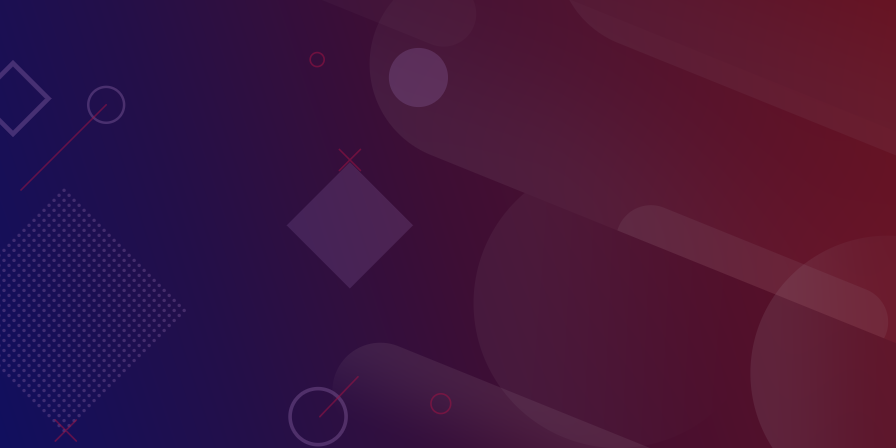
Write a Shadertoy shader that draws this background.

```glsl
// Dusky blue-to-red gradient with translucent slanted capsules, discs and thin geometric ornaments.
#define SLANT vec2(0.927, -0.375)
#define GLASS vec3(0.62, 0.53, 0.58)
#define VIOLET vec3(0.58, 0.42, 0.68)
#define CRIMSON vec3(0.62, 0.07, 0.26)
#define HAIRLINE 0.0036
#define DOT_PITCH 0.0158
#define DOT_RADIUS 0.0037
#define DOT_REACH 12.0

// Antialiased coverage of a signed distance
float fill(float d) { return clamp(0.5 - d * iResolution.y, 0.0, 1.0); }

float stroke(float d, float width) { return fill(abs(d) - 0.5 * width); }

float disc(vec2 p, vec2 center, float radius) { return length(p - center) - radius; }

float diamond(vec2 p, vec2 center, float reach) {
    vec2 q = abs(p - center);
    return (q.x + q.y - reach) * 0.7071;
}

float segment(vec2 p, vec2 a, vec2 b) {
    vec2 ab = b - a;
    return length(p - a - ab * clamp(dot(p - a, ab) / dot(ab, ab), 0.0, 1.0));
}

float capsule(vec2 p, vec2 start, float len, float radius) {
    return segment(p, start, start + SLANT * len) - radius;
}

// Fade from 0 at the upper side of a slanted capsule to 1 at the lower side
float lowerSide(vec2 p, vec2 start, float radius) {
    return smoothstep(-radius, radius, dot(p - start, vec2(SLANT.y, -SLANT.x)));
}

float saltire(vec2 p, vec2 center, float reach) {
    vec2 q = abs(p - center);
    return segment(q, vec2(0.0), vec2(reach));
}

// Lattice of dots turned by 45 degrees, bounded to a diamond
float dotField(vec2 p, vec2 center) {
    vec2 q = p - center;
    q = vec2(q.x + q.y, q.y - q.x) * 0.7071 / DOT_PITCH;
    vec2 cell = floor(q + 0.5);
    float inside = step(max(abs(cell.x), abs(cell.y)), DOT_REACH);
    return inside * fill(length(q - cell) * DOT_PITCH - DOT_RADIUS);
}

vec3 backdrop(vec2 p) {
    float t = dot(p, vec2(0.43, 0.14));
    vec3 color = mix(vec3(0.065, 0.06, 0.37), vec3(0.14, 0.06, 0.285), clamp(t * 4.0, 0.0, 1.0));
    color = mix(color, vec3(0.24, 0.055, 0.205), clamp(t * 4.0 - 1.0, 0.0, 1.0));
    return mix(color, vec3(0.40, 0.07, 0.13), clamp(t * 2.0 - 1.0, 0.0, 1.0));
}

void mainImage(out vec4 fragColor, in vec2 fragCoord) {
    vec2 p = fragCoord / iResolution.y;
    vec3 color = backdrop(p);

    // Wide slanted bands
    vec2 mainStart = vec2(1.044, 0.857), topStart = vec2(1.462, 1.107);
    float mainBand = fill(capsule(p, mainStart, 3.0, 0.219));
    float topBand = fill(capsule(p, topStart, 3.0, 0.219));
    vec3 bandTint = mix(GLASS, vec3(0.75, 0.22, 0.25), smoothstep(1.2, 1.9, p.x));
    color = mix(color, bandTint, mainBand * mix(0.03, 0.12, lowerSide(p, mainStart, 0.219)));
    color = mix(color, GLASS, topBand * 0.09 * lowerSide(p, topStart, 0.219));
    color = mix(color, GLASS, 0.05 * fill(capsule(p, vec2(0.990, 0.969), -1.0, 0.073)));

    // Low band, brightest along its upper edge
    vec2 lowStart = vec2(0.849, 0.128);
    float lowBand = fill(capsule(p, lowStart, 2.0, 0.107));
    color = mix(color, GLASS, lowBand * 0.14 * (1.0 - lowerSide(p, lowStart, 0.107)));

    // Large discs fading to the right, and the short capsule resting on the main band
    float bigDisc = fill(disc(p, vec2(1.380, 0.323), 0.323)) * (1.0 - mainBand);
    color = mix(color, GLASS, bigDisc * 0.09 * (1.0 - smoothstep(1.1, 1.7, p.x)));
    float shortBand = fill(capsule(p, vec2(1.453, 0.464), 0.487, 0.078)) * mainBand;
    color = mix(color, GLASS, shortBand * 0.12);
    float sideDisc = fill(disc(p, vec2(1.982, 0.167), 0.307));
    color = mix(color, GLASS, sideDisc * mix(0.16, 0.05, smoothstep(1.7, 2.0, p.x)));

    // Solid violet shapes
    color = mix(color, VIOLET, 0.22 * fill(diamond(p, vec2(0.781, 0.497), 0.141)));
    color = mix(color, VIOLET, 0.27 * fill(disc(p, vec2(0.934, 0.827), 0.066)));

    // Violet outlines and dots
    float outline = stroke(diamond(p, vec2(0.029, 0.780), 0.079), 0.0105);
    outline = max(outline, stroke(disc(p, vec2(0.237, 0.766), 0.040), 0.0055));
    outline = max(outline, stroke(disc(p, vec2(0.710, 0.070), 0.0625), 0.008));
    color = mix(color, VIOLET, 0.36 * outline);
    color = mix(color, VIOLET, 0.32 * dotField(p, vec2(0.143, 0.307)));

    // Crimson hairlines, crosses and small rings
    float thin = segment(p, vec2(0.047, 0.576), vec2(0.237, 0.766));
    thin = min(thin, segment(p, vec2(0.714, 0.070), vec2(0.799, 0.159)));
    thin = min(thin, saltire(p, vec2(0.781, 0.643), 0.0234));
    thin = min(thin, saltire(p, vec2(0.147, 0.039), 0.0234));
    thin = min(thin, abs(disc(p, vec2(0.708, 0.867), 0.0156)));
    thin = min(thin, abs(disc(p, vec2(0.984, 0.099), 0.022)));
    color = mix(color, CRIMSON, 0.55 * stroke(thin, HAIRLINE));

    fragColor = vec4(color, 1.0);
}
```
